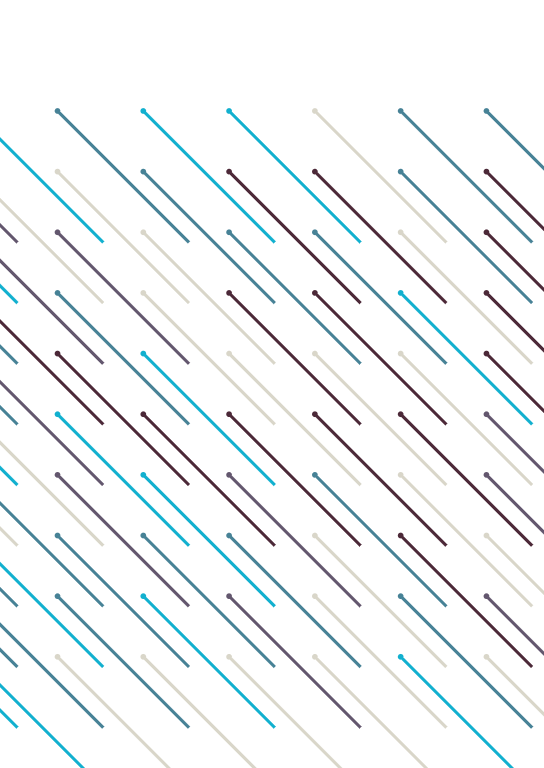
This pattern is drawn by a Shadertoy shader. Its source:

```glsl
// Lengths are fractions of the canvas height, measured from the top left.
const vec2 FIRST_DOT = vec2(0.0749, 0.1445);
const vec2 PITCH = vec2(0.1117, 0.07897);
const int ROWS = 10;
const float LINE_LENGTH = 0.2421;
const float HALF_WIDTH = 0.0020;
const float DOT_RADIUS = 0.0037;
const uint SEED = 17u;

const vec3 PAPER = vec3(1.0);
const vec3 CYAN = vec3(0.07, 0.69, 0.81);
const vec3 TEAL = vec3(0.28, 0.51, 0.59);
const vec3 PURPLE = vec3(0.39, 0.34, 0.43);
const vec3 MAROON = vec3(0.30, 0.16, 0.22);
const vec3 STONE = vec3(0.85, 0.84, 0.79);

// Integer hash of a grid cell, giving 0..1
float hashCell(ivec2 cell) {
    uvec2 c = uvec2(cell + 64);
    uint h = c.x * 1597u + c.y * 51749u + SEED;
    h = h * 747796u + 28913u;
    h = (h ^ (h >> 15)) * 739397u;
    h = (h ^ (h >> 13)) * 277803u;
    h ^= h >> 16;
    return float(h & 65535u) / 65536.0;
}

vec3 pinColour(ivec2 cell) {
    float pick = hashCell(cell);
    if (pick < 0.19) return CYAN;
    if (pick < 0.40) return TEAL;
    if (pick < 0.63) return PURPLE;
    if (pick < 0.80) return MAROON;
    return STONE;
}

// Square-ended diagonal stroke with a round head at its start
float pinDistance(vec2 p) {
    float along = (p.x + p.y) * 0.70711;
    float across = (p.x - p.y) * 0.70711;
    vec2 box = abs(vec2(along - 0.5 * LINE_LENGTH, across))
             - vec2(0.5 * LINE_LENGTH, HALF_WIDTH);
    float stroke = length(max(box, 0.0)) + min(max(box.x, box.y), 0.0);
    return min(stroke, length(p) - DOT_RADIUS);
}

void mainImage(out vec4 fragColor, in vec2 fragCoord) {
    float pixel = 1.0 / iResolution.y;
    vec2 p = vec2(fragCoord.x, iResolution.y - fragCoord.y) * pixel - FIRST_DOT;
    ivec2 nearest = ivec2(floor(p / PITCH + 0.5));
    vec3 colour = PAPER;

    // Pins reach down and right across at most two further cells
    for (int j = 0; j <= 2; j++) {
        for (int i = 0; i <= 2; i++) {
            ivec2 cell = nearest - ivec2(i, j);
            if (cell.y < 0 || cell.y >= ROWS) continue;
            float d = pinDistance(p - vec2(cell) * PITCH);
            float coverage = clamp(0.5 - d / pixel, 0.0, 1.0);
            colour = mix(colour, pinColour(cell), coverage);
        }
    }
    fragColor = vec4(colour, 1.0);
}
```
